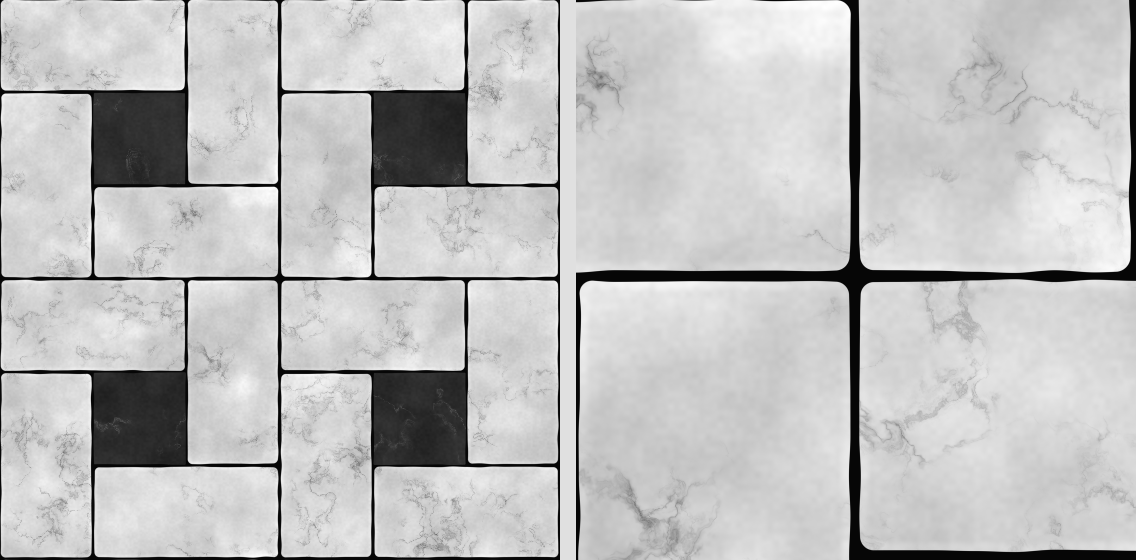
Left, the full canvas; right, a detail of the centre.
This texture is drawn by a Shadertoy shader. Its source:

```glsl
// Marble pinwheel paving: two by two blocks, each with four pale slabs turning
// around a dark square. Slabs are rounded boxes over black joints; the stone is
// layered value noise with warped veins, shifted at random for every slab.

float hash(vec2 p) {
    return fract(sin(dot(p, vec2(127.1, 311.7))) * 43758.5453);
}

float noise(vec2 p) {
    vec2 i = floor(p), f = fract(p);
    f = f * f * (3.0 - 2.0 * f);
    return mix(mix(hash(i), hash(i + vec2(1, 0)), f.x),
               mix(hash(i + vec2(0, 1)), hash(i + vec2(1, 1)), f.x), f.y);
}

float fbm(vec2 p) {
    float sum = 0.0, amp = 0.5;
    for (int i = 0; i < 6; i++) {
        sum += amp * noise(p);
        p = mat2(1.6, 1.2, -1.2, 1.6) * p + 7.3;
        amp *= 0.52;
    }
    return sum;
}

// Thin winding lines where warped noise crosses its middle value
float veins(vec2 p, float width) {
    vec2 warp = vec2(fbm(p * 1.7 + 3.1), fbm(p * 1.7 + 19.4)) - 0.5;
    float ridge = abs(fbm(p + 1.3 * warp) - 0.5);
    return exp(-ridge / width);
}

float roundedBox(vec2 p, vec2 halfSize, float radius) {
    vec2 q = abs(p) - halfSize + radius;
    return length(max(q, 0.0)) + min(max(q.x, q.y), 0.0) - radius;
}

float paleMarble(vec2 p) {
    float cloud = fbm(p * 1.8) - 0.5;
    float patches = smoothstep(0.44, 0.68, fbm(p * 2.3 + 31.0));
    float shade = 0.833 + 0.24 * cloud + 0.09 * (fbm(p * 6.0 + 5.0) - 0.5);
    shade -= 0.20 * veins(p * 1.9 + 11.0, 0.016) * patches;
    shade -= 0.16 * veins(p * 3.6 + 47.0, 0.025) * patches * patches;
    shade += 0.05 * smoothstep(0.58, 0.72, fbm(p * 1.5 + 63.0));
    // Fine stone grain
    return shade + 0.03 * (noise(p * 45.0) - 0.5);
}

float darkMarble(vec2 p) {
    float patches = smoothstep(0.38, 0.66, fbm(p * 2.2 + 23.0));
    float shade = 0.165 + 0.14 * (fbm(p * 3.0) - 0.5);
    shade += 0.16 * veins(p * 1.7 + 9.0, 0.015) * patches;
    return shade + 0.025 * (noise(p * 40.0) - 0.5);
}

void mainImage(out vec4 fragColor, in vec2 fragCoord) {
    // Six units span the canvas; every block is three units wide
    vec2 p = fragCoord / iResolution.xy * 6.0 - vec2(-0.004, 0.014);
    float pixel = 6.0 / iResolution.y;
    vec2 block = floor(p / 3.0);
    vec2 c = p - block * 3.0;

    // Pick the slab of the pinwheel by its lower corner and size
    vec2 corner = vec2(1), size = vec2(1);
    bool dark = false;
    if (c.y >= 2.0 && c.x < 2.0) { corner = vec2(0, 2); size = vec2(2, 1); }
    else if (c.x >= 2.0 && c.y >= 1.0) { corner = vec2(2, 1); size = vec2(1, 2); }
    else if (c.x < 1.0) { corner = vec2(0); size = vec2(1, 2); }
    else if (c.y < 1.0) { corner = vec2(1, 0); size = vec2(2, 1); }
    else dark = true;

    // Distance to the slab edge, slightly uneven
    float gap = dark ? 0.008 : 0.017;
    float radius = dark ? 0.012 : 0.05;
    float d = roundedBox(c - corner - 0.5 * size, 0.5 * size - gap, radius);
    d += 0.012 * (noise(p * 7.0) - 0.5);

    // Stone with its own random region of noise per slab
    vec2 slab = block * 3.0 + corner;
    vec2 q = c + 40.0 * vec2(hash(slab + 0.7), hash(slab + 5.3));
    float shade;
    if (dark) {
        shade = darkMarble(q);
    } else {
        shade = paleMarble(q) + 0.02 * (hash(slab + 2.9) - 0.5);
        // Pale worn rim
        shade += 0.04 * smoothstep(-0.045, -0.012, d);
    }

    // Black joints
    float cover = 1.0 - smoothstep(-0.7 * pixel, 0.7 * pixel, d);
    fragColor = vec4(vec3(mix(0.025, clamp(shade, 0.0, 1.0), cover)), 1.0);
}
```
